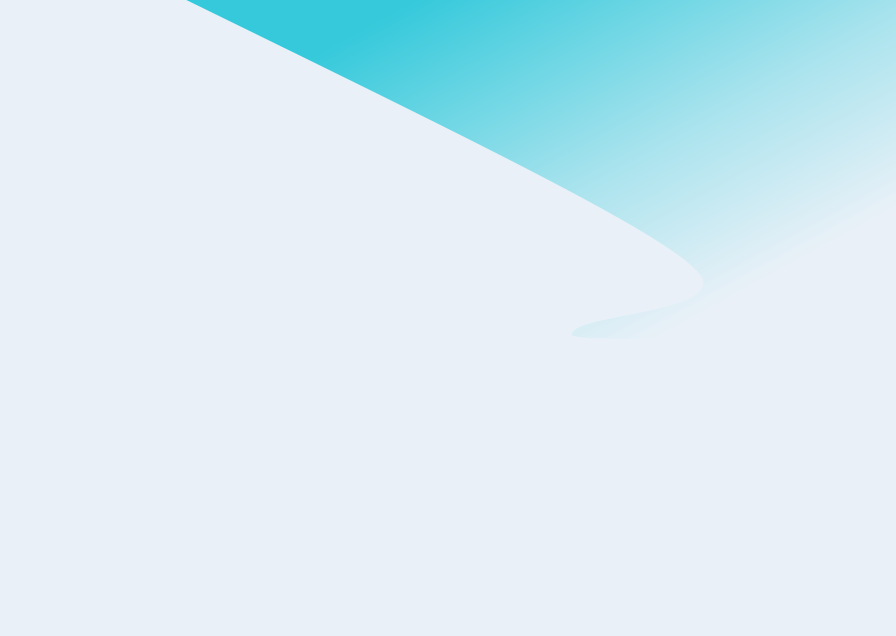
Write a Shadertoy shader that draws this background.

```glsl
// A pale canvas with a cyan wave sweeping in from the upper right corner.
// The wave's left edge is a chain of Bezier curves, each solved for the
// current height; a slanted gradient fades the wave into the pale ground.

// Lengths are in canvas heights, origin at the lower left.
const vec3 GROUND = vec3(0.914, 0.943, 0.971);
const vec3 CYAN_DEEP = vec3(0.210, 0.790, 0.860);
const vec3 CYAN_SOFT = vec3(0.670, 0.893, 0.932);

const vec2 FADE_DIR = vec2(0.48, -0.877);  // points down to the right
const vec2 FADE_ORIGIN = vec2(0.0, 1.0);
const float FADE_START = 0.315;
const float FADE_MIDDLE = 0.703;
const float FADE_END = 0.962;

// Joints of the edge, from the top down
const vec2 EDGE_TOP = vec2(0.293, 1.0);
const vec2 EDGE_BULGE = vec2(1.106, 0.555);
const vec2 EDGE_TIP = vec2(0.899, 0.474);
const vec2 EDGE_END = vec2(1.099, 0.467);

const int SOLVE_STEPS = 18;

vec2 bezier(vec2 a, vec2 b, vec2 c, vec2 d, float t) {
    float s = 1.0 - t;
    return s * s * s * a + 3.0 * s * s * t * b + 3.0 * s * t * t * c + t * t * t * d;
}

vec2 bezierSlope(vec2 a, vec2 b, vec2 c, vec2 d, float t) {
    float s = 1.0 - t;
    return s * s * (b - a) + 2.0 * s * t * (c - b) + t * t * (d - c);
}

// Approximate distance to the right of a curve that falls steadily in y
float rightOfCurve(vec2 p, vec2 a, vec2 b, vec2 c, vec2 d) {
    float low = 0.0;
    float high = 1.0;
    for (int i = 0; i < SOLVE_STEPS; i++) {
        float t = 0.5 * (low + high);
        if (bezier(a, b, c, d, t).y > p.y) low = t;
        else high = t;
    }
    float t = 0.5 * (low + high);
    vec2 slope = bezierSlope(a, b, c, d, t);
    return (p.x - bezier(a, b, c, d, t).x) * abs(slope.y) / max(length(slope), 1e-5);
}

// Positive inside the wave
float waveDistance(vec2 p) {
    float inside;
    if (p.y > EDGE_BULGE.y) {
        inside = rightOfCurve(p, EDGE_TOP, vec2(0.806, 0.749), vec2(1.106, 0.603), EDGE_BULGE);
    } else if (p.y > EDGE_TIP.y) {
        inside = rightOfCurve(p, EDGE_BULGE, vec2(1.106, 0.507), vec2(0.899, 0.504), EDGE_TIP);
    } else {
        inside = rightOfCurve(p, EDGE_TIP, vec2(0.899, 0.467), vec2(0.971, 0.467), EDGE_END);
    }
    return min(inside, p.y - EDGE_END.y);
}

// Deep cyan to soft cyan to the ground colour
vec3 waveColor(vec2 p) {
    float along = dot(p - FADE_ORIGIN, FADE_DIR);
    float first = clamp((along - FADE_START) / (FADE_MIDDLE - FADE_START), 0.0, 1.0);
    float second = clamp((along - FADE_MIDDLE) / (FADE_END - FADE_MIDDLE), 0.0, 1.0);
    return mix(mix(CYAN_DEEP, CYAN_SOFT, first), GROUND, second);
}

void mainImage(out vec4 fragColor, in vec2 fragCoord) {
    vec2 p = fragCoord / iResolution.y;
    float pixel = 1.0 / iResolution.y;
    float coverage = clamp(0.5 + waveDistance(p) / pixel, 0.0, 1.0);
    fragColor = vec4(mix(GROUND, waveColor(p), coverage), 1.0);
}
```
